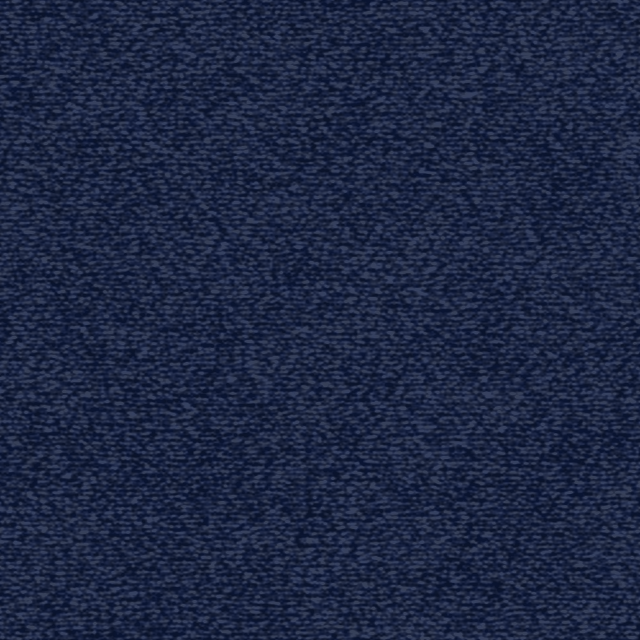
A WebGL 1 fragment shader for this texture:

```glsl
precision highp float;
// Navy woven cloth: short staggered threads with dark gaps and fine fibre grain.
uniform vec2 u_resolution;

const vec2 THREADS = vec2(88.0, 128.0);   // threads across and up the canvas
const vec2 FALLOFF = vec2(4.6, 7.5);      // narrowness of a thread per axis
const vec3 GAP_COLOR = vec3(0.036, 0.076, 0.182);
const vec3 THREAD_COLOR = vec3(0.116, 0.154, 0.267);
const vec3 SHEEN_COLOR = vec3(0.215, 0.255, 0.365);
const vec3 DYE_SHIFT = vec3(-0.004, 0.006, 0.042);

float hash(vec2 cell) {
  vec3 q = fract(cell.xyx * vec3(0.1031, 0.1030, 0.0973));
  q += dot(q, q.yzx + 33.33);
  return fract((q.x + q.y) * q.z);
}

float valueNoise(vec2 p) {
  vec2 cell = floor(p);
  vec2 f = fract(p);
  f = f * f * (3.0 - 2.0 * f);
  float low = mix(hash(cell), hash(cell + vec2(1.0, 0.0)), f.x);
  float high = mix(hash(cell + vec2(0.0, 1.0)), hash(cell + 1.0), f.x);
  return mix(low, high, f.y);
}

// Noise centred on zero.
float unevenness(vec2 p) {
  return valueNoise(p) - 0.5;
}

// Slow drift that breaks up the stagger while the rows stay nearly level.
vec2 drift(vec2 uv) {
  float x = sin(uv.y * 31.0 + 3.0 * sin(uv.x * 9.0)) + sin(uv.x * 17.0 + uv.y * 53.0);
  float y = sin(uv.x * 11.0 + 2.0 * sin(uv.y * 13.0)) + sin(uv.x * 19.0 - uv.y * 9.0);
  return vec2(0.35 * x, 0.10 * y);
}

// Cellular field: soft bumps at jittered points of a brick lattice.
float weave(vec2 p, vec2 falloff, float jitter) {
  float height = 0.0;
  float baseRow = floor(p.y);
  for (int j = -1; j <= 1; j++) {
    float row = baseRow + float(j);
    float x = p.x + 0.5 * mod(row, 2.0) + 0.25 * hash(vec2(row, 7.0));
    float baseColumn = floor(x);
    for (int i = -1; i <= 1; i++) {
      vec2 cell = vec2(baseColumn + float(i), row);
      vec2 offset = vec2(hash(cell + 11.3), hash(cell + 47.9)) - 0.5;
      vec2 d = vec2(x, p.y) - cell - 0.5 - jitter * offset;
      float strength = mix(0.68, 1.32, hash(cell + 83.1));
      height += strength * exp(-dot(d * d, falloff));
    }
  }
  return height;
}

vec3 clothColor(float tone, float dye) {
  vec3 color = mix(GAP_COLOR, THREAD_COLOR, clamp(tone * 2.0, 0.0, 1.0));
  color = mix(color, SHEEN_COLOR, clamp(tone * 2.0 - 1.0, 0.0, 1.0));
  return color + DYE_SHIFT * dye;
}

void main() {
  vec2 uv = gl_FragCoord.xy / u_resolution;

  // Threads and the gaps between them
  float tone = weave(uv * THREADS + drift(uv), FALLOFF, 0.5) - 0.07;

  // Fibre grain, slightly stretched along the threads
  tone += 0.62 * unevenness(uv * vec2(250.0, 330.0));

  // Clumps of threads and broad unevenness of the cloth
  tone += 0.18 * unevenness(uv * vec2(34.0, 46.0) + 9.0);
  tone += 0.12 * unevenness(uv * vec2(9.0, 13.0) + 5.0);

  // Small differences in how blue the fibres are
  float dye = unevenness(uv * vec2(120.0, 150.0) + 31.0);

  gl_FragColor = vec4(clothColor(tone, dye), 1.0);
}
```
